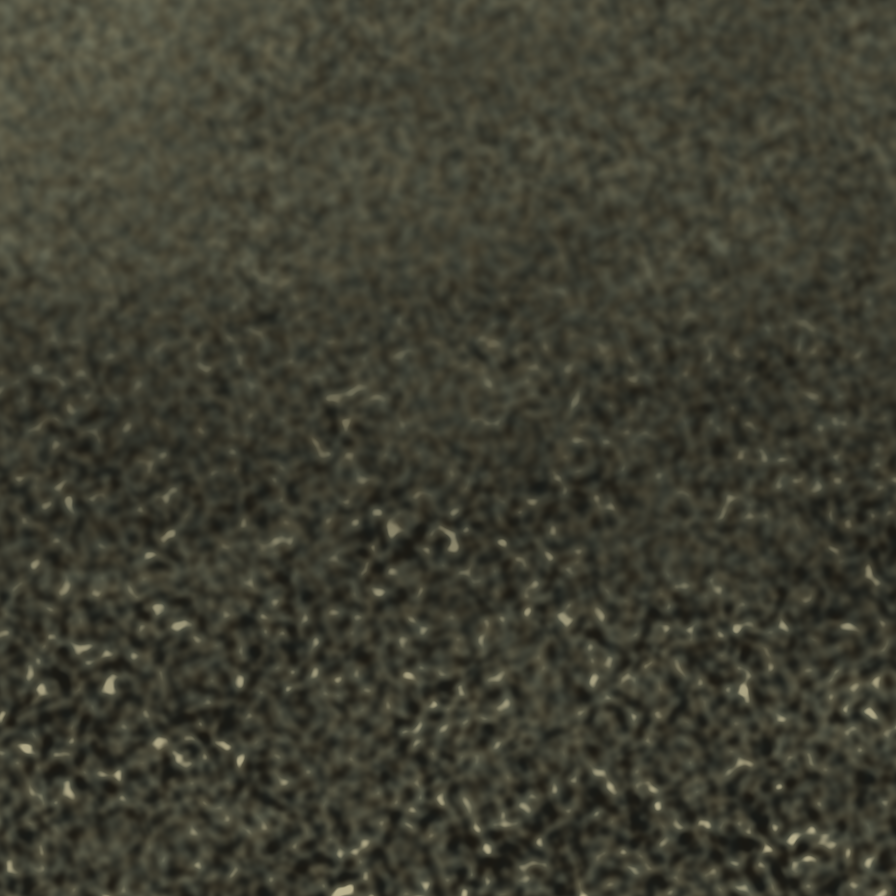
Write a WebGL 1 fragment shader that draws this texture.

```glsl
precision highp float;
uniform vec2 u_resolution;

vec2 randomGradient(vec2 cell) {
  vec3 p = fract(cell.xyx * vec3(0.1031, 0.1030, 0.0973));
  p += dot(p, p.yzx + 33.33);
  float angle = 6.2832 * fract((p.x + p.y) * p.z);
  return vec2(cos(angle), sin(angle));
}

float gradientNoise(vec2 p) {
  vec2 i = floor(p), f = p - i;
  vec2 u = f * f * f * (f * (f * 6.0 - 15.0) + 10.0);
  vec2 e = vec2(1.0, 0.0);
  float a = dot(randomGradient(i), f);
  float b = dot(randomGradient(i + e.xy), f - e.xy);
  float c = dot(randomGradient(i + e.yx), f - e.yx);
  float d = dot(randomGradient(i + e.xx), f - e.xx);
  return mix(mix(a, b, u.x), mix(c, d, u.x), u.y);
}

mat2 rotation(float angle) {
  float c = cos(angle), s = sin(angle);
  return mat2(c, s, -s, c);
}

// Short stubby strands: lightly warped noise in three rotated octaves
float grain(vec2 uv) {
  vec2 warp = vec2(gradientNoise(uv * 22.0 + 7.0), gradientNoise(uv * 22.0 + 61.0));
  vec2 p = uv + warp * 0.005;
  float clumps = gradientNoise(rotation(1.1) * p * 26.0 + 80.0);
  float coarse = gradientNoise(rotation(0.6) * p * 48.0 + 120.0);
  float fine = gradientNoise(rotation(-0.4) * p * 72.0 + 310.0);
  return 0.35 * clumps + 0.9 * coarse + 0.85 * fine;
}

void main() {
  vec2 uv = gl_FragCoord.xy / u_resolution;
  float nearness = 1.0 - smoothstep(0.0, 0.8, uv.y);

  // Broad light: pale top left, dim tilted band across the middle
  float light = mix(0.215, 0.285, smoothstep(0.45, 1.0, uv.y - 0.1 * (uv.x - 0.5)));
  light += 0.04 * smoothstep(0.55, 1.0, uv.y) * (1.0 - smoothstep(0.0, 0.7, uv.x));
  light += 0.015 * (1.0 - smoothstep(0.0, 0.45, uv.y));
  light += 0.05 * gradientNoise(rotation(-0.2) * uv * vec2(2.5, 7.0) + 40.0);
  light += 0.035 * gradientNoise(uv * vec2(9.0, 13.0) + 90.0);

  // Grain contrast grows toward the bottom, with patchy strength
  float patchiness = 1.0 + 0.6 * gradientNoise(uv * 9.0 + 200.0);
  float g = grain(uv) * patchiness;
  light += g * mix(0.095, 0.25, nearness);
  float lift = light - 0.09;
  light = 0.09 + 0.5 * (lift + sqrt(lift * lift + 0.002));

  // Olive tone with faint color speckle
  vec3 color = light * vec3(0.99, 0.985, 0.785);
  float speckle = gradientNoise(uv * 52.0 + 500.0);
  color += speckle * vec3(0.018, -0.003, -0.018);

  // Cream glints on the strongest near strands
  float glint = smoothstep(0.4, 0.85, g) * nearness;
  color = mix(color, vec3(0.8, 0.76, 0.61), 0.8 * glint);

  gl_FragColor = vec4(color, 1.0);
}
```
